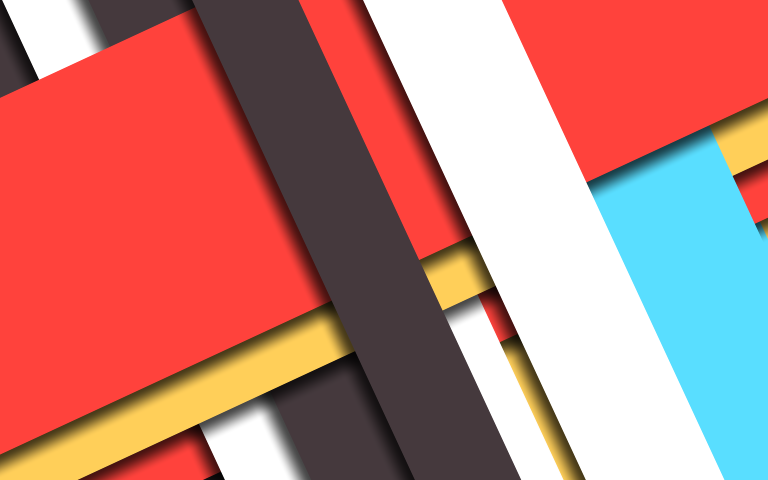
Give the GLSL for this background, as a WebGL 2 fragment shader.

```glsl
#version 300 es
precision highp float;
// Overlapping slanted paper strips in two perpendicular directions with soft drop shadows.

uniform vec2 u_resolution;
out vec4 fragColor;

// Lengths are in canvas heights
const float TILT = 0.4346;           // slant of the strips, radians
const float SHADOW_REACH = 0.046;
const float SHADOW_STRENGTH = 0.72;

const vec3 RED    = vec3(1.00, 0.26, 0.235);
const vec3 WHITE  = vec3(1.00);
const vec3 DARK   = vec3(0.27, 0.225, 0.24);
const vec3 BLUE   = vec3(0.35, 0.87, 1.00);
const vec3 YELLOW = vec3(1.00, 0.81, 0.35);

// Lays one strip over the scene. "inside" is the signed distance
// from the edge that casts the shadow, positive within the strip.
vec3 layStrip(vec3 scene, vec3 color, float inside, float width) {
    float pixel = 1.0 / u_resolution.y;
    float shade = 1.0 - smoothstep(0.0, SHADOW_REACH, -inside);
    scene *= 1.0 - SHADOW_STRENGTH * shade * step(inside, width * 0.5);
    float edge = min(inside, width - inside);
    // Past the far edge no shadow is cast
    return mix(scene, color, smoothstep(-0.6 * pixel, 0.6 * pixel, edge));
}

// Steep strip between two positions, shadow on its left
vec3 steep(vec3 scene, vec3 color, float across, float left, float right) {
    return layStrip(scene, color, across - left, right - left);
}

// Shallow band between two positions, shadow on its lower side
vec3 shallow(vec3 scene, vec3 color, float along, float top, float bottom) {
    return layStrip(scene, color, bottom - along, bottom - top);
}

void main() {
    // Rotated frame measured from the upper left corner
    vec2 p = gl_FragCoord.xy / u_resolution.y;
    p.y = 1.0 - p.y;
    float c = cos(TILT), s = sin(TILT);
    float across = c * p.x - s * p.y;
    float along  = s * p.x + c * p.y;

    // Lowest sheets
    vec3 scene = DARK;
    scene = steep(scene, YELLOW, across, 0.500, 3.000);
    scene = steep(scene, BLUE, across, 0.800, 1.2415);
    scene = shallow(scene, RED, along, 0.975, 1.085);

    // Middle strips
    scene = steep(scene, WHITE, across, 0.004, 0.190);
    scene = steep(scene, DARK, across, 0.167, 0.450);
    scene = steep(scene, WHITE, across, 0.500, 0.644);
    scene = shallow(scene, YELLOW, along, 0.800, 0.975);
    scene = steep(scene, BLUE, across, 0.850, 1.230);

    // Broad band and the two strips on top
    scene = shallow(scene, RED, along, 0.185, 0.859);
    scene = steep(scene, DARK, across, 0.363, 0.564);
    scene = steep(scene, WHITE, across, 0.686, 0.948);

    fragColor = vec4(scene, 1.0);
}
```
